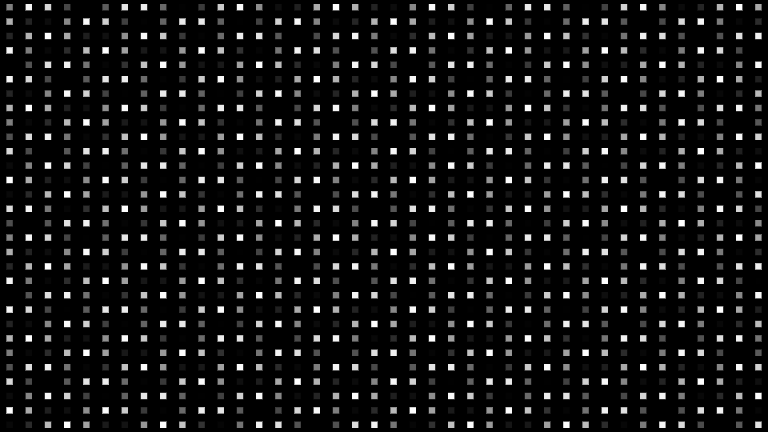
Give the GLSL for this pattern, as a Shadertoy shader.

```glsl
const vec2 GRID = vec2(40.0, 30.0);        // repeats across and down
const vec2 PHASE_STEP = vec2(1.2, -2.75);  // wave phase per column and row
const float PHASE_START = 4.35;
const float HALF_SIDE = 0.0074;            // in canvas heights

// Signed distance to an axis-aligned square
float squareDistance(vec2 p, float halfSide) {
    vec2 d = abs(p) - halfSide;
    return length(max(d, 0.0)) + min(max(d.x, d.y), 0.0);
}

// Brightness of one cell, sampled from a plane wave
float waveLevel(vec2 cell, vec2 phaseStep, float phaseStart) {
    return 0.5 + 0.5 * sin(dot(cell, phaseStep) + phaseStart);
}

// Smooth coverage of a shape, one pixel wide at its edge
float coverage(float dist, float pixel) {
    return clamp(0.5 - dist / pixel, 0.0, 1.0);
}

void mainImage(out vec4 fragColor, in vec2 fragCoord) {
    // Split the canvas into cells
    vec2 gridPos = fragCoord / iResolution.xy * GRID;
    vec2 cell = floor(gridPos);

    // Local position in canvas heights, so that the marks stay square
    vec2 cellSize = vec2(iResolution.x / iResolution.y, 1.0) / GRID;
    vec2 local = (fract(gridPos) - 0.5) * cellSize;

    // Light each square by the wave
    float mask = coverage(squareDistance(local, HALF_SIDE), 1.0 / iResolution.y);
    float level = waveLevel(cell, PHASE_STEP, PHASE_START);
    fragColor = vec4(vec3(level * mask), 1.0);
}
```
